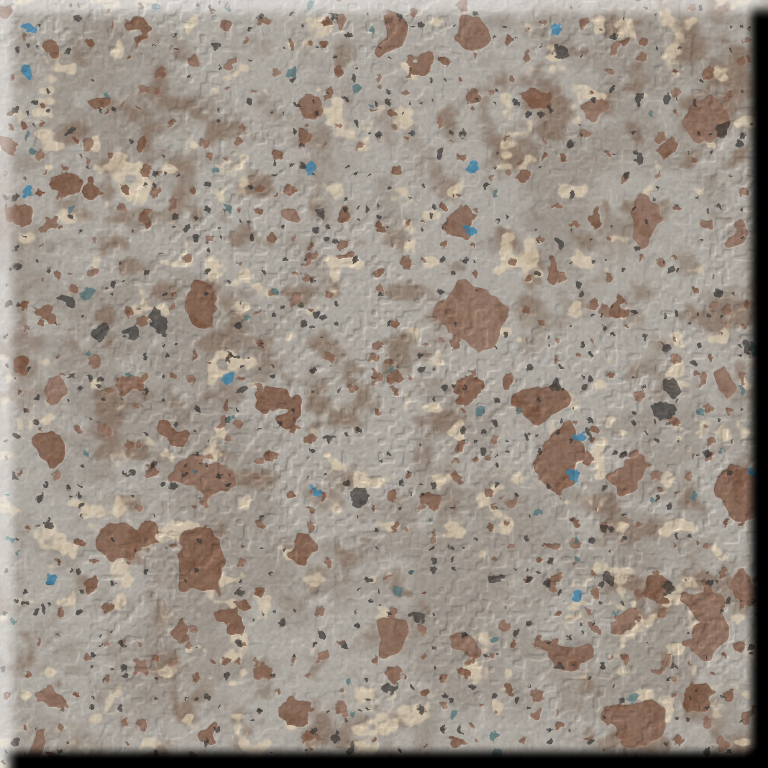
Give the GLSL for this texture, as a Shadertoy shader.

```glsl
#define PALE vec3(0.675, 0.655, 0.625)
#define GREY vec3(0.615, 0.585, 0.55)
#define TAN vec3(0.51, 0.43, 0.37)
#define BROWN vec3(0.56, 0.445, 0.385)
#define RUST vec3(0.45, 0.31, 0.235)
#define DARK vec3(0.23, 0.22, 0.215)
#define TEAL vec3(0.32, 0.44, 0.45)
#define CREAM vec3(0.87, 0.80, 0.69)
#define EDGE 0.0013
#define RELIEF 0.22
#define BEVEL 0.027

float hash(vec2 p) {
    return fract(sin(dot(p, vec2(127.1, 311.7))) * 43758.5453);
}

float noise(vec2 p) {
    vec2 cell = floor(p), f = fract(p);
    f = f * f * (3.0 - 2.0 * f);
    return mix(mix(hash(cell), hash(cell + vec2(1, 0)), f.x),
               mix(hash(cell + vec2(0, 1)), hash(cell + vec2(1, 1)), f.x), f.y);
}

float fbm(vec2 p) {
    float sum = 0.0, weight = 0.57;
    for (int i = 0; i < 3; i++) {
        sum += weight * noise(p);
        p = p * 2.1 + 17.3;
        weight *= 0.5;
    }
    return sum;
}

// Scattered ragged grains: x = signed distance, y = grain id
vec2 scatter(vec2 p, float freq, float share, float seed) {
    vec2 q = p * freq;
    q += 0.5 * (vec2(fbm(q * 3.0 + seed), fbm(q * 3.0 + seed + 41.0)) - 0.5);
    vec2 nearest = vec2(1.0, 0.0);
    for (int j = -1; j <= 1; j++)
    for (int i = -1; i <= 1; i++) {
        vec2 cell = floor(q) + vec2(i, j);
        vec2 key = cell + seed;
        if (hash(key + 7.3) > share) continue;
        float id = hash(key);
        vec2 v = q - cell - 0.25 - 0.5 * vec2(hash(key + 3.1), hash(key + 5.7));
        float angle = 6.2832 * hash(key + 9.2);
        float c = cos(angle), s = sin(angle);
        v = mat2(c, s, -s, c) * v;
        v.y *= 1.0 + 0.9 * hash(key + 11.9);
        float d = length(v) - mix(0.14, 0.42, id * id);
        if (d < nearest.x) nearest = vec2(d, id);
    }
    return vec2(nearest.x / freq, nearest.y);
}

float cover(float d) {
    return 1.0 - smoothstep(-EDGE, EDGE, d);
}

// Brown pebbles of three sizes: x = coverage, y = grain id
vec2 pebbles(vec2 p) {
    vec2 large = scatter(p, 9.0, 0.36, 13.0);
    vec2 medium = scatter(p, 19.0, 0.24, 57.0);
    vec2 small = scatter(p, 46.0, 0.24, 91.0);
    vec2 grain = large;
    if (medium.x < grain.x) grain = medium;
    if (small.x < grain.x) grain = small;
    return vec2(cover(grain.x), fract(grain.y * 7.7));
}

// Surface height: pitted crust with sunken pebbles
float height(vec2 p) {
    float rough = smoothstep(0.36, 0.64, fbm(p * 6.0 + 4.0));
    float pits = smoothstep(0.5, 0.82, noise(p * 125.0));
    float chips = smoothstep(0.57, 0.66, fbm(p * 34.0 + 8.0));
    float grit = noise(p * 230.0);
    return -pits * mix(0.25, 0.75, rough) - 0.4 * chips
           - 0.38 * pebbles(p).x + 0.32 * grit * mix(0.5, 1.0, rough);
}

void mainImage(out vec4 fragColor, in vec2 fragCoord) {
    vec2 p = fragCoord / iResolution.xy;

    // Mottled ground with brown stains
    float cloud = fbm(p * 7.0) * 0.6 + fbm(p * 38.0 + 5.0) * 0.4;
    vec3 color = mix(PALE, GREY, smoothstep(0.42, 0.61, cloud));
    float stain = smoothstep(0.52, 0.76, fbm(p * 29.0 + 20.0));
    color = mix(color, TAN, 0.75 * stain * smoothstep(0.32, 0.6, fbm(p * 6.0 + 31.0)));

    // Cream deposits
    float deposit = smoothstep(0.66, 0.75, fbm(p * 32.0 + 63.0));
    color = mix(color, CREAM, 0.65 * deposit);

    // Pebbles with darker blotches
    vec2 pebble = pebbles(p);
    float blotch = smoothstep(0.5, 0.78, fbm(p * 75.0 + 11.0));
    vec3 pebbleColor = mix(BROWN, RUST, clamp(0.7 * pebble.y + 0.45 * blotch, 0.0, 1.0));
    color = mix(color, pebbleColor, 0.88 * pebble.x);

    // Dark mineral specks and a few teal ones
    float specks = cover(scatter(p, 72.0, 0.12, 29.0).x);
    float lumps = cover(scatter(p, 27.0, 0.07, 75.0).x);
    color = mix(color, DARK, max(0.75 * specks, 0.7 * lumps));
    vec2 teal = scatter(p, 38.0, 0.045, 47.0);
    vec3 tealColor = mix(TEAL, vec3(0.22, 0.49, 0.64), step(0.82, teal.y));
    color = mix(color, tealColor, 0.75 * cover(teal.x));

    // Relief lit from the upper left, plus fine grain
    vec2 toLight = vec2(-0.0011, 0.0011);
    float slope = height(p - toLight) - height(p + toLight);
    color *= 1.0 + clamp(RELIEF * slope, -0.38, 0.3);
    color += 0.045 * (noise(p * 300.0) - 0.5);

    // Bevel: bright left and top, black right and bottom
    float lit = 1.0 - smoothstep(0.2 * BEVEL, BEVEL, min(p.x, 1.0 - p.y));
    color = mix(color, color * 0.5 + 0.53, 0.8 * lit);
    float inset = length(max(vec2(p.x - 1.0, -p.y) + 1.25 * BEVEL, 0.0));
    float shade = smoothstep(0.1 * BEVEL, 0.85 * BEVEL, inset);
    shade *= smoothstep(0.0, BEVEL, p.x) * smoothstep(0.0, BEVEL, 1.0 - p.y);
    color *= 1.0 - shade;

    fragColor = vec4(clamp(color, 0.0, 1.0), 1.0);
}
```
